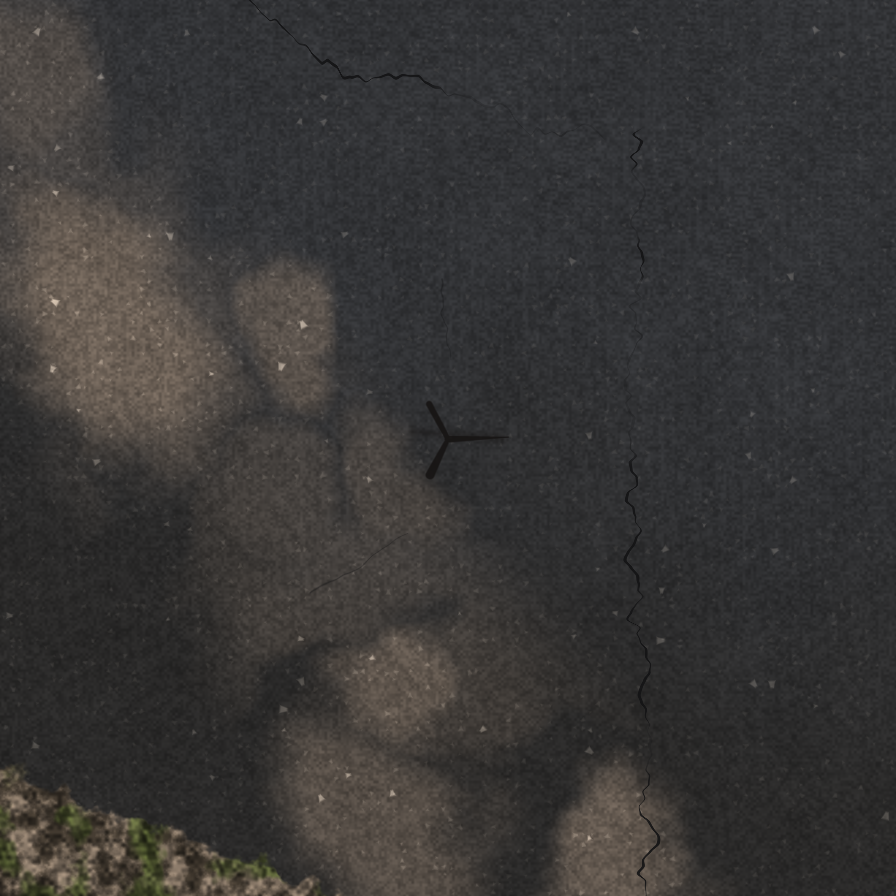
Give the GLSL for this texture, as a WebGL 1 fragment shader.

```glsl
precision highp float;
// Dark cracked asphalt in dappled evening light, with a twig and a grassy verge.
uniform vec2 u_resolution;

const vec3 COOL_SHADE = vec3(0.194, 0.199, 0.210);
const vec3 WARM_SHADE = vec3(0.163, 0.160, 0.158);
const vec3 SUNLIT = vec3(0.440, 0.390, 0.345);
const vec3 CRACK = vec3(0.075, 0.075, 0.080);
const vec3 TWIG = vec3(0.085, 0.075, 0.072);
const vec3 SOIL = vec3(0.23, 0.20, 0.165);
const vec3 STRAW = vec3(0.50, 0.44, 0.38);
const vec3 GRASS = vec3(0.25, 0.29, 0.14);
const vec3 CHIP = vec3(0.70, 0.69, 0.68);

float hash(vec2 p) {
  return fract(sin(dot(p, vec2(127.1, 311.7))) * 43758.5453);
}

float noise(vec2 p) {
  vec2 i = floor(p);
  vec2 f = fract(p);
  f = f * f * (3.0 - 2.0 * f);
  float low = mix(hash(i), hash(i + vec2(1.0, 0.0)), f.x);
  float high = mix(hash(i + vec2(0.0, 1.0)), hash(i + 1.0), f.x);
  return mix(low, high, f.y);
}

float fbm(vec2 p) {
  float sum = 0.0;
  float gain = 0.5;
  for (int i = 0; i < 4; i++) {
    sum += gain * noise(p);
    p = p * 2.03 + 17.3;
    gain *= 0.5;
  }
  return sum / 0.9375;
}

// Soft leaning pool of light
float pool(vec2 p, vec2 center, vec2 radius, float lean) {
  vec2 q = p - center;
  q.x += lean * q.y;
  return 1.0 - smoothstep(0.45, 1.45, length(q / radius));
}

// Stroke that narrows from one end to the other
float stroke(vec2 p, vec2 a, vec2 b, float startWidth, float endWidth, float soft) {
  vec2 ab = b - a;
  float t = clamp(dot(p - a, ab) / dot(ab, ab), 0.0, 1.0);
  float d = length(p - a - ab * t) - mix(startWidth, endWidth, t);
  return 1.0 - smoothstep(-soft, soft, d);
}

// Scattered angular stones, one candidate in each cell
float specks(vec2 p, float cells, float density, float size, float soft) {
  vec2 id = floor(p * cells);
  vec2 spot = 0.3 + 0.4 * vec2(hash(id + 3.1), hash(id + 8.7));
  vec2 q = (fract(p * cells) - spot) / cells;
  float turn = 6.28 * hash(id + 1.9);
  q = vec2(cos(turn) * q.x + sin(turn) * q.y, cos(turn) * q.y - sin(turn) * q.x);
  float d = max(abs(q.x) * 0.7, abs(q.y) + 0.3 * q.x);
  float radius = size * (0.3 + 0.7 * hash(id + 5.3));
  float present = step(1.0 - density, hash(id));
  return present * (1.0 - smoothstep(radius - soft, radius + soft, d));
}

// Jagged offset of a crack along its length
float jag(float t, float seed) {
  return 0.040 * (noise(vec2(t * 8.0, seed)) - 0.5)
       + 0.020 * (noise(vec2(t * 32.0, seed + 4.0)) - 0.5)
       + 0.010 * (noise(vec2(t * 120.0, seed + 9.0)) - 0.5);
}

float crackLine(float offset, float t, float start, float end, float soft) {
  float span = smoothstep(start - 0.01, start, t) * (1.0 - smoothstep(end, end + 0.01, t));
  float width = 0.0016 * noise(vec2(t * 70.0, 2.0)) - 0.0003;
  float fade = 0.25 + 0.75 * smoothstep(0.25, 0.6, noise(vec2(t * 24.0, 6.0)));
  return span * fade * (1.0 - smoothstep(width, width + soft, abs(offset)));
}

float sunlight(vec2 p) {
  vec2 q = p + 0.10 * (vec2(fbm(p * 12.0), fbm(p * 12.0 + 31.0)) - 0.5);
  float light = 0.92 * pool(q, vec2(0.115, 0.645), vec2(0.110, 0.165), 0.45);
  light = max(light, 0.50 * pool(q, vec2(0.03, 0.91), vec2(0.080, 0.11), 0.0));
  light = max(light, 0.65 * pool(q, vec2(0.315, 0.62), vec2(0.045, 0.080), 0.0));
  light = max(light, 0.42 * pool(q, vec2(0.43, 0.47), vec2(0.055, 0.09), 0.3));
  light = max(light, 0.75 * pool(q, vec2(0.45, 0.24), vec2(0.085, 0.055), 0.0));
  light = max(light, 0.65 * pool(q, vec2(0.43, 0.08), vec2(0.105, 0.12), 0.2));
  light = max(light, 0.80 * pool(q, vec2(0.68, 0.05), vec2(0.060, 0.09), -0.2));
  float band = 1.0 - smoothstep(0.06, 0.22, abs(dot(p, vec2(0.79, 0.61)) - 0.50));
  return max(light, 0.34 * band * smoothstep(0.35, 0.75, noise(q * 13.0 + 2.0)));
}

vec3 verge(vec2 p, float soft) {
  vec3 color = mix(SOIL, STRAW, smoothstep(0.30, 0.68, fbm(p * 60.0)));
  float blades = noise(vec2(p.x * 190.0 + p.y * 70.0, p.y * 60.0));
  float tufts = smoothstep(0.50, 0.68, fbm(p * 24.0 + 9.0));
  color = mix(color, GRASS * (0.55 + 0.9 * blades), tufts * 0.75);
  color *= 0.55 + 0.8 * noise(p * 210.0);
  return mix(color, CHIP, specks(p, 22.0, 0.10, 0.007, soft));
}

void main() {
  vec2 p = gl_FragCoord.xy / u_resolution;
  float soft = max(0.0012, 1.0 / u_resolution.y);

  // Asphalt tone, light and grain
  float cool = smoothstep(0.30, 0.85, p.y + 0.25 * p.x + 0.25 * (fbm(p * 5.0) - 0.5));
  float light = sunlight(p);
  vec3 color = mix(mix(WARM_SHADE, COOL_SHADE, cool), SUNLIT, light);
  float grain = 0.65 * noise(p * 330.0) + 0.35 * noise(p * 150.0 + 40.0) - 0.5;
  color *= 1.0 + 0.46 * grain + 0.16 * (fbm(p * 18.0) - 0.5);
  float grit = 0.20 * specks(p, 110.0, 0.16, 0.0018, soft);
  float stones = 0.5 * specks(p, 40.0, 0.045, 0.0030, soft);
  color += (grit + stones) * vec3(0.50, 0.47, 0.43) * (0.6 + light);

  // Cracks: one across the top, one down the right, two hairlines
  float across = p.y - 1.0 + 0.40 * (p.x - 0.25) + 0.018 * sin(p.x * 9.0 - 2.5) - jag(p.x, 1.0);
  float down = p.x - 0.698 - 0.034 * (1.0 - p.y / 0.85) - jag(p.y, 7.0);
  float cracks = max(crackLine(across, p.x, 0.25, 0.67, soft), crackLine(down, p.y, -0.1, 0.85, soft));
  vec2 bent = p + 0.4 * vec2(jag(p.y, 3.0), jag(p.x, 5.0));
  cracks = max(cracks, 0.5 * stroke(bent, vec2(0.345, 0.34), vec2(0.45, 0.40), 0.0008, 0.0002, soft));
  cracks = max(cracks, 0.5 * stroke(bent, vec2(0.492, 0.68), vec2(0.497, 0.59), 0.0008, 0.0002, soft));
  color = mix(color, CRACK, 0.9 * cracks);

  // Forked twig with a faint shadow
  vec2 fork = vec2(0.500, 0.510);
  float twig = stroke(p, fork, vec2(0.479, 0.549), 0.0030, 0.0035, soft);
  twig = max(twig, stroke(p, fork, vec2(0.480, 0.470), 0.0025, 0.0050, soft));
  twig = max(twig, stroke(p, fork, vec2(0.567, 0.512), 0.0040, 0.0008, soft));
  float shadow = stroke(p, vec2(0.460, 0.518), vec2(0.56, 0.511), 0.002, 0.004, 0.007);
  color = mix(color, TWIG, max(twig * 0.9, shadow * 0.5));

  // Verge in the lower left corner
  float edge = 0.148 - 0.394 * p.x - p.y + 0.05 * (fbm(p * 40.0) - 0.5);
  color = mix(color, verge(p, soft), smoothstep(-0.004, 0.006, edge));
  gl_FragColor = vec4(color, 1.0);
}
```
